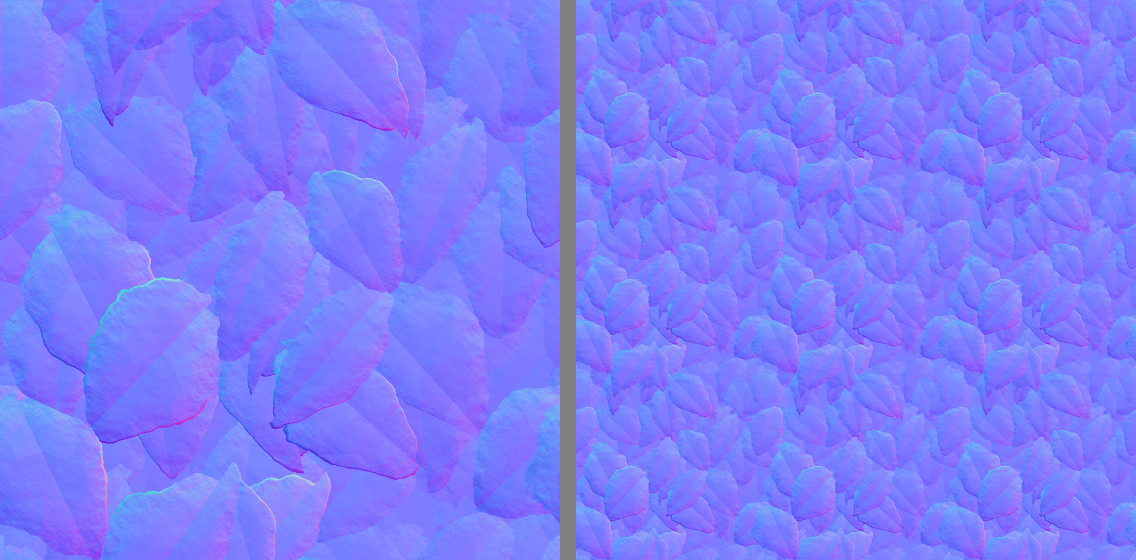
Left, the tile; right, the same tile 3 across and 3 down.
A WebGL 2 fragment shader for this texture map:

```glsl
#version 300 es
precision highp float;
// Tangent-space normal map of overlapping, chipped stone flakes.
// Each jittered grid cell holds one creased flake; the highest one covering
// a point gives its slope, then facets, grain and thin broken rims are added.

uniform vec2 u_resolution;
out vec4 outColor;

const float FLAKE_CELLS = 9.0;               // flakes per side of the tile
const vec2  FLAKE_SIZE = vec2(0.115, 0.175); // smallest and largest half height
const vec2  HALF_WIDTH = vec2(0.36, 0.86);   // width of one half, per half height
const float LEAN = 1.75;                     // spread of axis angles, radians
const float HALF_SHIFT = 0.3;                // slip between the two halves
const float JAGGEDNESS = 0.36;
const vec2  DOME = vec2(0.20, 0.17);         // slope across and along a flake
const float SHOULDER = 0.15;                 // rounding towards the outline
const float RIM_SLOPE = 1.4;
const float RIM_WIDTH = 0.035;
const float FACET_CELLS = 17.0;
const float FACET_TILT = 0.08;
const float GRAIN_CELLS = 32.0;
const float GRAIN_HEIGHT = 0.0035;
const vec2  BASE_SLOPE = vec2(-0.015, -0.025);
const int   SAMPLES = 2;                     // antialiasing grid per side

float hash(vec2 p) {
    return fract(sin(dot(p, vec2(127.1, 311.7))) * 43758.5453);
}

vec4 hash4(vec2 p, float seed) {
    float k = dot(p, vec2(127.1, 311.7)) + seed;
    return fract(sin(k + vec4(0.0, 17.3, 41.9, 73.7)) * 43758.5453);
}

// Value noise that wraps after a whole number of cells
float noise(vec2 p, float cells) {
    vec2 x = p * cells, i = floor(x), f = fract(x);
    f = f * f * (3.0 - 2.0 * f);
    vec2 a = mod(i, cells), b = mod(i + 1.0, cells);
    return mix(mix(hash(a), hash(vec2(b.x, a.y)), f.x),
               mix(hash(vec2(a.x, b.y)), hash(b), f.x), f.y);
}

float fbm(vec2 p, float cells, int octaves) {
    float sum = 0.0, amplitude = 0.5;
    for (int i = 0; i < octaves; i++) {
        sum += amplitude * (noise(p, cells) - 0.5);
        cells *= 2.0;
        amplitude *= 0.5;
    }
    return sum;
}

vec2 grainSlope(vec2 p) {
    const float STEP = 0.0015;
    float h = fbm(p, GRAIN_CELLS, 4);
    float hx = fbm(p + vec2(STEP, 0.0), GRAIN_CELLS, 4);
    float hy = fbm(p + vec2(0.0, STEP), GRAIN_CELLS, 4);
    return (h - vec2(hx, hy)) * GRAIN_HEIGHT / STEP;
}

// Random tilt of the nearest wrapped Voronoi cell
vec2 facetSlope(vec2 p) {
    vec2 x = p * FACET_CELLS, cell = floor(x), tilt = vec2(0.0);
    float nearest = 9.0;
    for (int j = -1; j <= 1; j++)
    for (int i = -1; i <= 1; i++) {
        vec2 id = cell + vec2(i, j);
        vec4 r = hash4(mod(id, FACET_CELLS), 5.0);
        float d = length(id + r.xy - x);
        if (d < nearest) { nearest = d; tilt = r.zw - 0.5; }
    }
    return tilt * FACET_TILT;
}

// Slope of the topmost flake at p
vec2 surfaceSlope(vec2 p, vec2 grain) {
    float jag = fbm(p, 14.0, 5) * JAGGEDNESS;
    float rimPatch = smoothstep(0.4, 0.65, noise(p, 8.0));
    vec2 cell = floor(p * FLAKE_CELLS), slope = vec2(0.0);
    float top = -1.0, relief = 0.25, edge = 0.0;

    for (int j = -2; j <= 2; j++)
    for (int i = -2; i <= 2; i++) {
        vec2 id = cell + vec2(i, j), key = mod(id, FLAKE_CELLS);
        vec4 place = hash4(key, 1.0);
        vec2 rel = p - (id + place.xy) / FLAKE_CELLS;
        float level = place.z;
        if (level < top || length(rel) > 0.23) continue;

        // Local frame, with both halves slipped along the crease
        vec4 form = hash4(key, 2.7);
        float angle = (place.w - 0.5) * LEAN;
        vec2 axis = vec2(sin(angle), cos(angle)), across = vec2(axis.y, -axis.x);
        vec2 q = vec2(dot(rel, across), dot(rel, axis)) / mix(FLAKE_SIZE.x, FLAKE_SIZE.y, form.w);
        float side = q.x < 0.0 ? -1.0 : 1.0;
        q.y += side * (form.z - 0.5) * HALF_SHIFT;

        // Egg outline with chipped corners
        float width = mix(HALF_WIDTH.x, HALF_WIDTH.y, side < 0.0 ? form.x : form.y);
        float u = abs(q.x) / (width * max(1.0 + 0.32 * q.y, 0.2));
        float d = sqrt(pow(u, 1.7) + q.y * q.y);
        d = max(d, max((0.7 * u + 0.75 * q.y) / 0.9, (0.8 * u - 0.6 * q.y) / 0.93)) + jag;
        if (d > 1.0) continue;

        top = level;
        relief = mix(0.35, 1.1, level);
        edge = smoothstep(0.5, 1.0, d);
        vec2 outward = normalize(vec2(side * u / width, q.y) + 0.0001);
        float rim = smoothstep(1.0 - RIM_WIDTH, 1.0, d) * smoothstep(0.55, 1.0, level) * rimPatch;
        vec2 local = vec2(side * (u - 0.45), q.y) * DOME * relief;
        local += outward * (SHOULDER * edge * relief * level + RIM_SLOPE * rim);
        slope = across * local.x + axis * local.y;
    }
    return slope + BASE_SLOPE + relief * (facetSlope(p) + grain * (0.5 + edge));
}

void main() {
    vec2 grain = grainSlope(gl_FragCoord.xy / u_resolution);
    vec3 normal = vec3(0.0);
    for (int j = 0; j < SAMPLES; j++)
    for (int i = 0; i < SAMPLES; i++) {
        vec2 offset = (vec2(i, j) + 0.5) / float(SAMPLES) - 0.5;
        vec2 p = (gl_FragCoord.xy + offset) / u_resolution;
        normal += normalize(vec3(surfaceSlope(p, grain), 1.0));
    }
    outColor = vec4(normalize(normal) * 0.5 + 0.5, 1.0);
}
```
